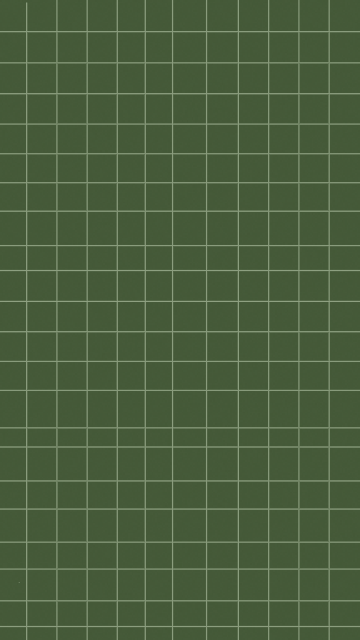
A Shadertoy shader for this pattern:

```glsl
// Pale hairline grid on moss green: 11 upright and 21 level lines, unevenly spaced.
// Each line sits on an even step plus a drift formula, and is drawn by box-filtered
// coverage; hashes vary its strength and add a faint grain to the ground.

float hash(vec2 p) {
    vec3 q = fract(p.xyx * 0.1031);
    q += dot(q, q.yzx + 33.33);
    return fract((q.x + q.y) * q.z);
}

// Share of a pixel-wide window, centred at distance d, that the line fills
float lineCoverage(float d, float halfWidth, float window) {
    float a = max(d - 0.5 * window, -halfWidth);
    float b = min(d + 0.5 * window, halfWidth);
    return max(b - a, 0.0) / window;
}

// Even columns, squeezed to the left around the fifth and sixth lines
float columnX(float i) {
    return 32.0 + 36.3 * i - 6.5 * exp(-(i - 4.9) * (i - 4.9));
}

// Even rows with a slow drift, two dropped lines and alternating low rows
float rowY(float j) {
    float drift = 4.2 * abs(sin(3.14159 * j / 7.0));
    float dropped = abs(abs(j - 10.0) - 3.0) < 0.5 ? 7.5 : 0.0;
    float alternate = step(12.5, j) * mod(j, 2.0) * 3.3;
    return 38.0 + 35.6 * j + drift + dropped + alternate;
}

void mainImage(out vec4 fragColor, in vec2 fragCoord) {
    // Canvas is 768 units tall, measured downwards from the top left
    float unit = 768.0 / iResolution.y;
    vec2 p = vec2(fragCoord.x, iResolution.y - fragCoord.y) * unit;
    float window = 1.25 * unit;

    // Upright lines; the first stops just short of the top edge
    float ink = 0.0;
    for (int i = 0; i < 11; i++) {
        float k = float(i);
        float strength = 0.92 + 0.12 * hash(vec2(k, 3.0));
        float start = i == 0 ? smoothstep(-0.5, 0.5, (p.y - 3.0) / unit) : 1.0;
        ink = max(ink, start * strength * lineCoverage(p.x - columnX(k), 0.58, window));
    }

    // Level lines
    for (int j = 0; j < 21; j++) {
        float k = float(j);
        float strength = 0.94 + 0.12 * hash(vec2(k, 17.0));
        ink = max(ink, strength * lineCoverage(p.y - rowY(k), 0.58, window));
    }

    // Tiny pale speck near the lower left
    float speck = length(p - vec2(23.0, 699.0)) - 0.6;
    ink = max(ink, 0.5 * (1.0 - smoothstep(-0.5, 0.5, speck / unit)));

    // Ground with faint grain, then the lines
    vec3 ground = vec3(0.27, 0.35, 0.22) + 0.006 * (hash(floor(p / 2.0)) - 0.5);
    vec3 color = mix(ground, vec3(0.62, 0.69, 0.57), ink);
    fragColor = vec4(color, 1.0);
}
```
